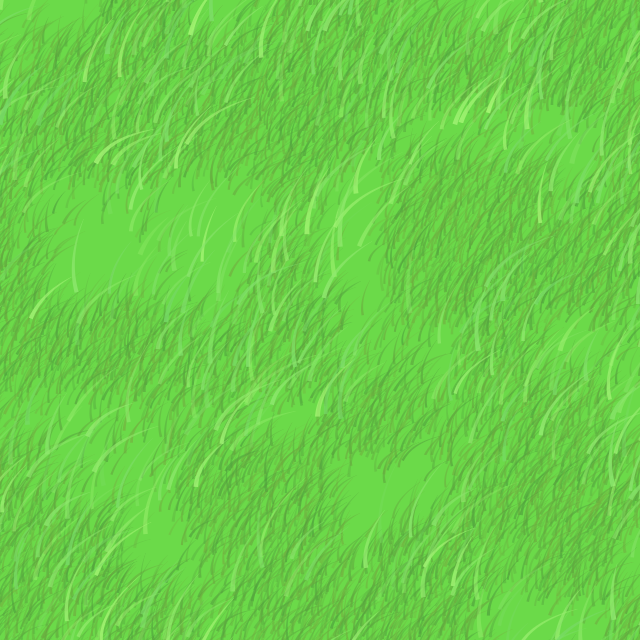
Give the GLSL for this texture, as a WebGL 2 fragment shader.

```glsl
#version 300 es
precision highp float;
// Meadow of translucent curved grass blades: dense dark undergrowth below sparse bright clumps.

#define GROUND       vec3(0.42, 0.855, 0.285)
#define DARK_OLIVE   vec3(0.46, 0.69, 0.25)
#define DARK_GREEN   vec3(0.30, 0.62, 0.24)
#define LIGHT_COOL   vec3(0.46, 0.85, 0.40)
#define LIGHT_WARM   vec3(0.66, 0.97, 0.46)
#define DARK_CELLS   90.0
#define LIGHT_CELLS  26.0
#define DARK_SIZE    vec3(0.035, 0.065, 0.0021)  // shortest, longest, half width
#define LIGHT_SIZE   vec3(0.070, 0.120, 0.0033)
#define LEAN_RANGE   vec2(-0.30, 0.50)
#define BEND_RANGE   vec2(0.25, 0.70)

uniform vec2 u_resolution;
out vec4 fragColor;

// Integer hash giving three values in 0..1.
vec3 hash3(ivec2 cell, int seed) {
    uvec3 v = uvec3(ivec3(cell + 1024, seed));
    v = v * 1664525u + 1013904223u;
    v.x += v.y * v.z;
    v.y += v.z * v.x;
    v.z += v.x * v.y;
    v ^= v >> 16u;
    v.x += v.y * v.z;
    v.y += v.z * v.x;
    v.z += v.x * v.y;
    return vec3(v >> 8u) / 16777216.0;
}

float valueNoise(vec2 p, int seed) {
    ivec2 i = ivec2(floor(p));
    vec2 f = fract(p);
    f = f * f * (3.0 - 2.0 * f);
    float low  = mix(hash3(i, seed).x, hash3(i + ivec2(1, 0), seed).x, f.x);
    float high = mix(hash3(i + ivec2(0, 1), seed).x, hash3(i + ivec2(1, 1), seed).x, f.x);
    return mix(low, high, f.y);
}

// Tapered parabolic blade rooted at the origin: x = coverage, y = position from root to tip.
vec2 blade(vec2 p, float len, float halfWidth, float lean, float bend, float pixel) {
    vec2 up = vec2(sin(lean), cos(lean));
    float t = dot(p, up) / len;
    float across = dot(p, vec2(up.y, -up.x)) - bend * len * t * t;
    float slope = 2.0 * bend * t;
    float dist = abs(across) * inversesqrt(1.0 + slope * slope);
    float taper = halfWidth * pow(clamp(1.0 - t, 0.0, 1.0), 0.7);
    float side = clamp((taper - dist) / pixel + 0.5, 0.0, 1.0);
    float ends = clamp(t * len / pixel + 0.5, 0.0, 1.0) * step(t, 1.0);
    return vec2(side * ends, clamp(t, 0.0, 1.0));
}

// One blade per grid cell, painted from the far rows to the near ones.
vec3 paintLayer(vec3 color, vec2 p, float cells, ivec3 reach, vec3 size,
                vec3 tintA, vec3 tintB, vec2 opacity, vec3 clump, int seed) {
    float pixel = 1.0 / u_resolution.y;
    ivec2 home = ivec2(floor(p * cells));
    for (int row = 0; row <= reach.z; row++) {
        for (int column = -reach.x; column <= reach.y; column++) {
            ivec2 cell = home + ivec2(column, -row);
            vec3 place = hash3(cell, seed);
            vec3 form = hash3(cell, seed + 1);
            vec2 root = (vec2(cell) + place.xy) / cells;
            float len = mix(size.x, size.y, place.z);
            float lean = mix(LEAN_RANGE.x, LEAN_RANGE.y, form.x);
            float bend = mix(BEND_RANGE.x, BEND_RANGE.y, form.y);
            vec2 shape = blade(p - root, len, size.z * mix(0.75, 1.2, form.z), lean, bend, pixel);
            if (shape.x <= 0.0) continue;

            // Thin out the blades between clumps.
            vec3 look = hash3(cell, seed + 2);
            float density = smoothstep(clump.y, clump.z, valueNoise(root * clump.x, seed + 3));
            if (look.x > density) continue;

            float alpha = mix(opacity.x, opacity.y, look.y) * mix(1.0, 0.65, shape.y);
            color = mix(color, mix(tintA, tintB, look.z), shape.x * alpha);
        }
    }
    return color;
}

void main() {
    vec2 p = gl_FragCoord.xy / u_resolution.y;
    vec3 color = GROUND;
    color = paintLayer(color, p, DARK_CELLS, ivec3(7, 2, 7), DARK_SIZE,
                       DARK_OLIVE, DARK_GREEN, vec2(0.30, 0.70), vec3(9.0, 0.10, 0.55), 11);
    color = paintLayer(color, p, LIGHT_CELLS, ivec3(4, 1, 4), LIGHT_SIZE,
                       LIGHT_COOL, LIGHT_WARM, vec2(0.28, 0.90), vec3(10.0, 0.22, 0.62), 41);
    fragColor = vec4(color, 1.0);
}
```
